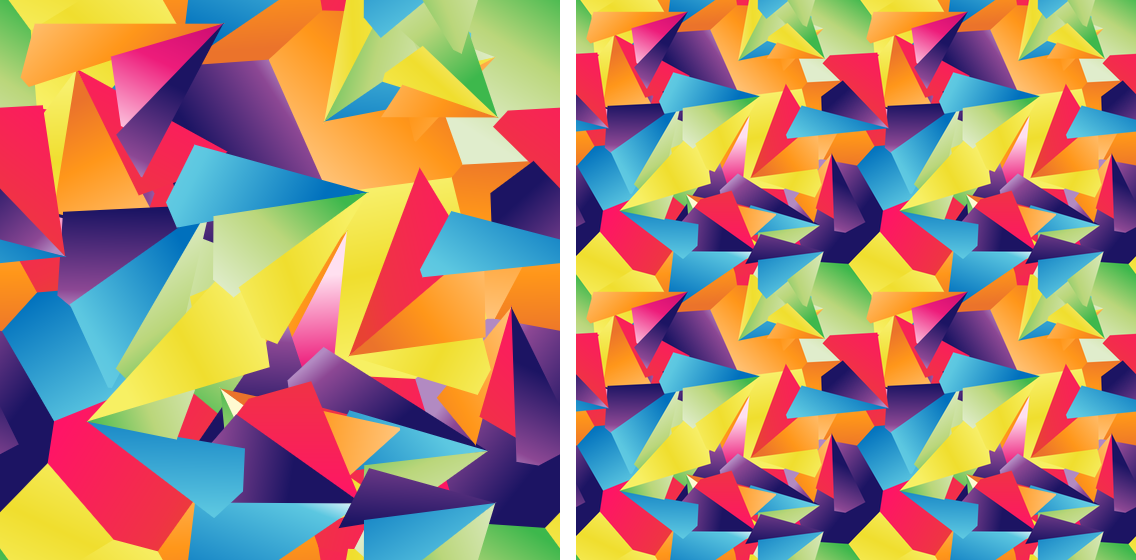
Left, the tile; right, the same tile 2 across and 2 down.
Give the GLSL for this background, as a Shadertoy shader.

```glsl
float hash(float n) {
    return fract(sin(n * 12.9898 + 4.137) * 43758.5453);
}

vec2 heading(float angle) {
    return vec2(cos(angle), sin(angle));
}

float cross2(vec2 a, vec2 b) {
    return a.x * b.y - a.y * b.x;
}

// Shortest offset between two points on the repeating canvas
vec2 wrapped(vec2 offset) {
    return fract(offset + 0.5) - 0.5;
}

// Evenly spread points that fill the unit square
vec2 scatter(float i, float seed) {
    vec2 jitter = vec2(hash(i + seed), hash(i + seed + 40.0));
    return fract(i * vec2(0.7549, 0.5698) + seed * 0.137 + 0.14 * jitter);
}

vec3 ramp(vec3 a, vec3 b, vec3 c, float middle, float t) {
    vec3 start = mix(a, b, clamp(t / middle, 0.0, 1.0));
    return mix(start, c, clamp((t - middle) / (1.0 - middle), 0.0, 1.0));
}

// Gradient paints, ordered so that neighbours look good in a fan
vec3 paint(float kind, float variant, float t) {
    if (kind < 0.5)
        return ramp(vec3(0.24, 0.72, 0.30), vec3(0.73, 0.84, 0.48), vec3(0.88, 0.93, 0.80), 0.45, t);
    if (kind < 1.5) {
        vec3 tip = variant > 0.5 ? vec3(1.0, 0.98, 0.82) : vec3(0.97, 0.94, 0.42);
        return ramp(vec3(0.97, 0.94, 0.39), vec3(0.94, 0.87, 0.18), tip, 0.5, t);
    }
    if (kind < 2.5)
        return ramp(vec3(0.92, 0.45, 0.17), vec3(1.0, 0.59, 0.10), vec3(1.0, 0.77, 0.48), 0.4, t);
    if (kind < 3.5) {
        if (variant > 0.75)
            return ramp(vec3(0.80, 0.05, 0.45), vec3(0.93, 0.11, 0.48), vec3(1.0, 0.88, 0.94), 0.4, t);
        vec3 tip = variant < 0.15 ? vec3(0.48, 0.29, 0.28) : vec3(0.91, 0.26, 0.20);
        return ramp(vec3(1.0, 0.08, 0.40), vec3(0.94, 0.20, 0.27), tip, 0.8, t);
    }
    if (kind < 4.5)
        return ramp(vec3(0.11, 0.08, 0.39), vec3(0.55, 0.28, 0.58), vec3(0.70, 0.54, 0.76), 0.8, t * 1.5 - 0.45);
    vec3 tip = variant > 0.6 ? vec3(0.97, 0.99, 1.0) : vec3(0.40, 0.80, 0.89);
    return ramp(vec3(0.0, 0.44, 0.74), vec3(0.36, 0.78, 0.88), tip, 0.82, t);
}

// Ground of irregular straight-sided cells
vec3 ground(vec2 p, float pixel) {
    float nearest = 9.0, second = 9.0;
    vec2 site = vec2(0.0), rival = vec2(0.0);
    vec3 color = vec3(0.0), rivalColor = vec3(0.0);
    for (int n = 0; n < 18; n++) {
        float i = float(n);
        vec2 q = wrapped(p - scatter(i, 5.0));
        float reach = dot(q, q) + 0.025 * hash(i + 90.0);
        float t = 0.5 + dot(q, heading(6.2832 * hash(i + 120.0))) / 0.3;

        // Blue stays rare here: later blue cells turn warm
        float kind = mod(i, 6.0);
        if (kind > 4.5 && i > 6.0) kind = i > 12.0 ? 3.0 : 2.0;
        vec3 cellColor = paint(kind, hash(i + 150.0), t);
        if (reach < nearest) {
            second = nearest; rival = site; rivalColor = color;
            nearest = reach; site = q; color = cellColor;
        } else if (reach < second) {
            second = reach; rival = q; rivalColor = cellColor;
        }
    }
    float edge = (second - nearest) / (2.0 * length(site - rival) + 0.0001);
    return mix(rivalColor, color, clamp(0.5 + edge / pixel, 0.0, 1.0));
}

void mainImage(out vec4 fragColor, in vec2 fragCoord) {
    vec2 p = fract(fragCoord / iResolution.xy + vec2(0.384, 0.25));
    float pixel = 1.0 / min(iResolution.x, iResolution.y);
    vec3 color = ground(p, pixel);

    // Fans of three pointed shards sharing one apex
    for (int fan = 0; fan < 18; fan++) {
        float i = float(fan);
        vec2 q = wrapped(p - scatter(i, 1.0));
        float angle = 6.2832 * hash(i + 200.0);
        for (int blade = 0; blade < 3; blade++) {
            float id = i * 3.0 + float(blade) + 300.0;
            float width = mix(0.25, 0.62, hash(id));
            float size = mix(0.20, 0.36, hash(id + 60.0));
            vec2 axis = heading(angle + 0.5 * width);

            // Two sides from the apex, closed by two slanted cuts
            float sides = min(cross2(heading(angle), q), -cross2(heading(angle + width + 0.03), q));
            float tilt = 0.15 + 0.5 * hash(id + 120.0);
            float cutA = size - dot(q, heading(angle + 0.5 * width + tilt));
            float cutB = size * mix(0.8, 1.0, hash(id + 180.0)) - dot(q, heading(angle + 0.5 * width - 0.4));
            float inside = min(sides, min(cutA, cutB));

            vec2 slope = heading(6.2832 * hash(id + 240.0));
            float t = 0.5 + dot(q - axis * size * 0.65, slope) / 0.27;
            vec3 fill = paint(mod(i + float(blade), 6.0), hash(id + 310.0), t);
            color = mix(color, fill, clamp(0.5 + inside / pixel, 0.0, 1.0));
            angle += width;
        }
    }
    fragColor = vec4(color, 1.0);
}
```
